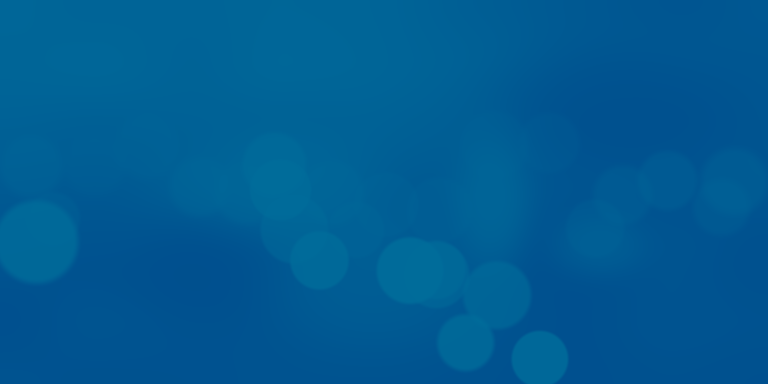
A WebGL 1 fragment shader for this background:

```glsl
precision highp float;
// Soft blue bokeh: faint teal light discs drifting over a deep blue haze.

uniform vec2 u_resolution;

const vec3 DEEP_BLUE = vec3(0.0, 0.306, 0.556);
const vec3 TEAL_LIGHT = vec3(0.0, 0.432, 0.608);
const float SHADOW_LEVEL = 0.12;
const float SKY_LEVEL = 0.60;       // extra light toward the upper left
const float GLOW_LEVEL = 0.78;      // brightness that hazy patches tend to
const float DISC_LEVEL = 0.96;      // brightness that discs tend to
const float DISC_RADIUS = 0.079;
const float MOTTLE = 0.14;
const int BAND_DISCS = 18;
const int STRAND_DISCS = 10;
const vec2 STRAND_START = vec2(0.76, 0.57);
const vec2 STRAND_END = vec2(1.31, 0.09);

float hash(vec2 p) {
  vec3 q = fract(vec3(p.xyx) * 0.1031);
  q += dot(q, q.yzx + 33.33);
  return fract((q.x + q.y) * q.z);
}

float valueNoise(vec2 p) {
  vec2 cell = floor(p);
  vec2 f = fract(p);
  f = f * f * (3.0 - 2.0 * f);
  float low = mix(hash(cell), hash(cell + vec2(1.0, 0.0)), f.x);
  float high = mix(hash(cell + vec2(0.0, 1.0)), hash(cell + 1.0), f.x);
  return mix(low, high, f.y);
}

// Elliptical patch of haze with a flat core and a wide soft rim.
float glow(vec2 p, vec2 center, vec2 size) {
  vec2 q = (p - center) / size;
  return exp(-pow(dot(q, q), 1.5));
}

float disc(vec2 p, vec2 center, float radius, float softness) {
  return 1.0 - smoothstep(radius - softness, radius + softness, length(p - center));
}

float backdrop(vec2 p) {
  float rise = smoothstep(0.2, 0.85, p.y);
  float sideFade = 1.0 - 0.75 * smoothstep(0.7, 1.9, p.x);
  float light = SHADOW_LEVEL + SKY_LEVEL * rise * sideFade;
  light += MOTTLE * (valueNoise(p * vec2(4.0, 6.0) + 7.0) - 0.5);

  // Dark pockets
  light *= 1.0 - 0.65 * glow(p, vec2(1.62, 0.72), vec2(0.32, 0.17));
  light *= 1.0 - 0.60 * glow(p, vec2(0.55, 0.29), vec2(0.20, 0.14));

  // Hazy patches across the middle
  light = mix(light, GLOW_LEVEL, 0.75 * glow(p, vec2(0.74, 0.54), vec2(0.26, 0.15)));
  light = mix(light, GLOW_LEVEL, 0.50 * glow(p, vec2(0.98, 0.26), vec2(0.27, 0.19)));
  light = mix(light, GLOW_LEVEL, 0.80 * glow(p, vec2(1.28, 0.47), vec2(0.10, 0.18)));
  light = mix(light, GLOW_LEVEL, 0.50 * glow(p, vec2(1.56, 0.36), vec2(0.12, 0.08)));
  return light;
}

// Dim discs spread evenly along a wide horizontal band.
float addBandDiscs(float light, vec2 p) {
  for (int i = 0; i < BAND_DISCS; i++) {
    float id = float(i);
    float x = 2.0 * (id + hash(vec2(id, 3.0))) / float(BAND_DISCS);
    float y = mix(0.40, 0.70, hash(vec2(id, 11.0)));
    float radius = DISC_RADIUS * mix(0.85, 1.15, hash(vec2(id, 19.0)));
    float softness = mix(0.006, 0.020, hash(vec2(id, 29.0)));
    float strength = mix(0.14, 0.40, hash(vec2(id, 37.0)));
    light = mix(light, DISC_LEVEL * 0.85, strength * disc(p, vec2(x, y), radius, softness));
  }
  return light;
}

// Brighter discs gathered around a falling diagonal.
float addStrandDiscs(float light, vec2 p) {
  for (int i = 0; i < STRAND_DISCS; i++) {
    float id = float(i);
    float along = id / float(STRAND_DISCS - 1);
    vec2 jitter = vec2(hash(vec2(id, 43.0)), hash(vec2(id, 53.0))) - 0.5;
    vec2 center = mix(STRAND_START, STRAND_END, along) + jitter * vec2(0.28, 0.18);
    float radius = DISC_RADIUS * mix(0.9, 1.12, hash(vec2(id, 61.0)));
    float softness = mix(0.004, 0.009, hash(vec2(id, 71.0)));
    float strength = mix(0.45, 0.90, hash(vec2(id, 83.0)));
    light = mix(light, DISC_LEVEL, strength * disc(p, center, radius, softness));
  }
  return light;
}

void main() {
  vec2 p = gl_FragCoord.xy / u_resolution.y;

  float light = backdrop(p);
  light = addBandDiscs(light, p);
  light = addStrandDiscs(light, p);

  // Large lamp near the left edge
  light = mix(light, DISC_LEVEL, 0.80 * disc(p, vec2(0.095, 0.37), 0.108, 0.012));

  gl_FragColor = vec4(mix(DEEP_BLUE, TEAL_LIGHT, clamp(light, 0.0, 1.0)), 1.0);
}
```
